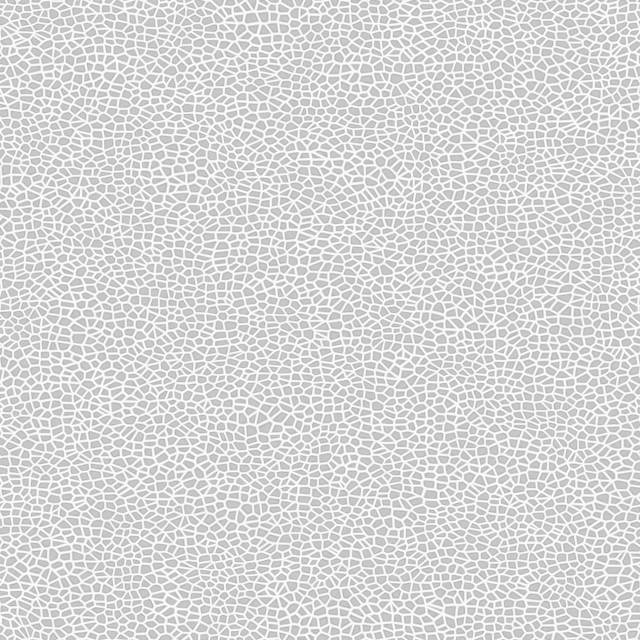
Give the GLSL for this pattern, as a WebGL 1 fragment shader.

```glsl
precision highp float;
// Fine leather grain: small grey cells, wider than tall, in a soft white net.

#define CELLS vec2(62.0, 80.0)   // cells across and up the canvas
#define JITTER 0.88              // irregularity of the cell centres
#define LINE_HALF_WIDTH 0.00155  // middle of the line's edge ramp
#define LINE_SOFTNESS 0.0014     // half length of the edge ramp
#define CORNER_ROUNDING 0.0011
#define WARP_FREQUENCY 13.0
#define WARP_AMOUNT 0.012
#define RIM_DEPTH 0.055          // darkening just inside a cell's border
#define LINE_COLOR vec3(0.985)
#define CELL_COLOR vec3(0.782)

uniform vec2 u_resolution;

vec2 hash22(vec2 p) {
  vec3 q = fract(p.xyx * vec3(0.1031, 0.1030, 0.0973));
  q += dot(q, q.yzx + 33.33);
  return fract((q.xx + q.yz) * q.zy);
}

// Two independent channels of smooth value noise, 0 to 1
vec2 noise2(vec2 p) {
  vec2 i = floor(p);
  vec2 f = fract(p);
  f = f * f * (3.0 - 2.0 * f);
  vec2 low = mix(hash22(i), hash22(i + vec2(1.0, 0.0)), f.x);
  vec2 high = mix(hash22(i + vec2(0.0, 1.0)), hash22(i + vec2(1.0)), f.x);
  return mix(low, high, f.y);
}

float smoothMin(float a, float b, float k) {
  float h = max(k - abs(a - b), 0.0) / k;
  return min(a, b) - 0.25 * h * h * k;
}

vec2 cellCentre(vec2 cell) {
  return cell + 0.5 + JITTER * (hash22(cell + 71.0) - 0.5);
}

// Distance to the nearest cell border, in canvas units
float borderDistance(vec2 uv) {
  vec2 p = uv * CELLS;
  vec2 home = floor(p);
  vec2 nearestCell = home;
  vec2 toNearest = vec2(0.0);
  float best = 100.0;

  for (int y = -1; y <= 1; y++) {
    for (int x = -1; x <= 1; x++) {
      vec2 cell = home + vec2(float(x), float(y));
      vec2 r = cellCentre(cell) - p;
      float d = dot(r, r);
      if (d < best) {
        best = d;
        toNearest = r;
        nearestCell = cell;
      }
    }
  }

  float border = 1.0;
  for (int y = -2; y <= 2; y++) {
    for (int x = -2; x <= 2; x++) {
      if (x == 0 && y == 0) continue;
      vec2 r = cellCentre(nearestCell + vec2(float(x), float(y))) - p;
      vec2 normal = normalize(r - toNearest);
      // Dividing by the stretch keeps lines equally wide in all directions
      float d = dot(0.5 * (r + toNearest), normal) / length(CELLS * normal);
      border = smoothMin(border, d, CORNER_ROUNDING);
    }
  }
  return border;
}

void main() {
  vec2 uv = gl_FragCoord.xy / min(u_resolution.x, u_resolution.y);

  // Slow warp gives patches of differing size and slant
  vec2 warped = uv + WARP_AMOUNT * (noise2(uv * WARP_FREQUENCY) - 0.5);
  float border = borderDistance(warped);

  // Line thickness wanders a little
  float halfWidth = LINE_HALF_WIDTH * (0.85 + 0.3 * noise2(uv * 45.0).x);
  float inside = smoothstep(halfWidth - LINE_SOFTNESS,
                            halfWidth + LINE_SOFTNESS, border);

  // Uneven dark rim inside the border, and faint mottling of the cell
  vec2 grain = noise2(uv * 210.0);
  float rimCentre = halfWidth + LINE_SOFTNESS;
  float rim = 1.0 - smoothstep(0.0, 0.0017, abs(border - rimCentre));
  vec3 cellColor = CELL_COLOR - RIM_DEPTH * rim * (0.35 + grain.x)
                 + 0.02 * (grain.y - 0.5);

  gl_FragColor = vec4(mix(LINE_COLOR, cellColor, inside), 1.0);
}
```
